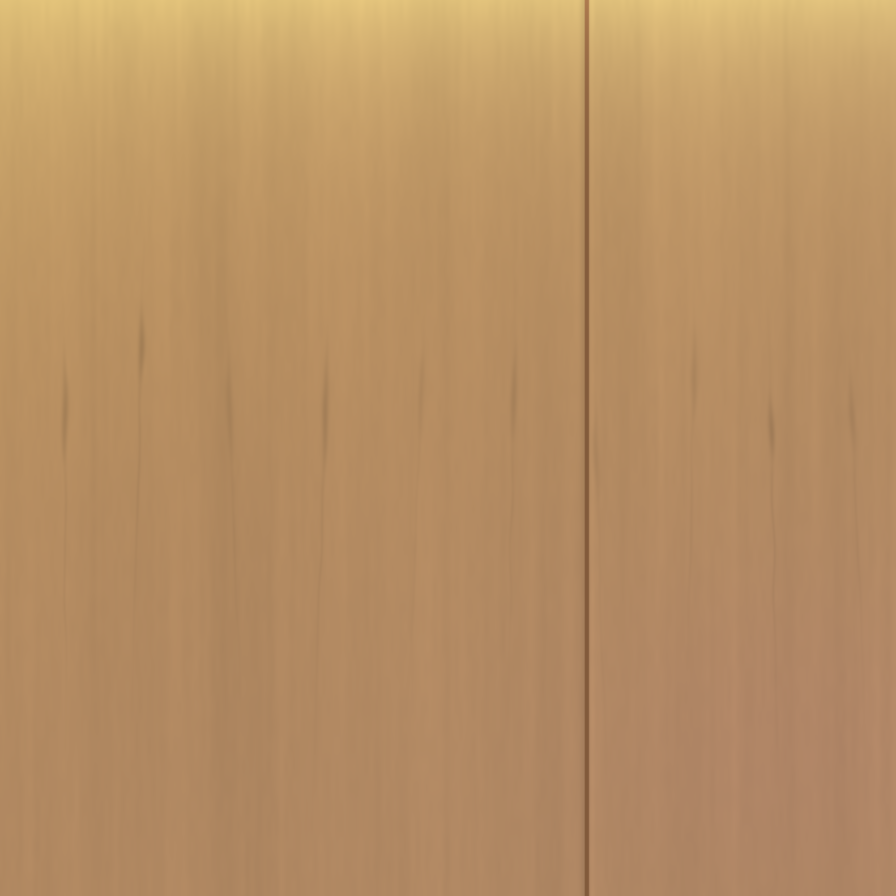
This texture is drawn by a Shadertoy shader. Its source:

```glsl
// Vertical wood veneer panels with a fine seam, lit by a warm glow from above.
#define PANEL_WIDTH 0.70
#define SEAM_X 0.655
#define SEAM_HALF_WIDTH 0.0024
#define GLOW_DEPTH 0.105
#define GRAIN_STRENGTH 0.045
#define PORE_STRENGTH 0.014
#define FLECK_COUNT 10
#define FLECK_SPACING 0.10
#define FLECK_STRENGTH 0.12

const vec3 WOOD_TOP = vec3(0.715, 0.552, 0.375);
const vec3 WOOD_BOTTOM = vec3(0.688, 0.530, 0.385);
const vec3 GLOW_TINT = vec3(0.165, 0.205, 0.105);
const vec3 SEAM_COLOR = vec3(0.49, 0.335, 0.215);

float hash(vec2 p) {
    vec3 q = fract(vec3(p.xyx) * 0.1031);
    q += dot(q, q.yzx + 33.33);
    return fract((q.x + q.y) * q.z);
}

float noise(vec2 p) {
    vec2 cell = floor(p), f = fract(p);
    f = f * f * (3.0 - 2.0 * f);
    float low = mix(hash(cell), hash(cell + vec2(1, 0)), f.x);
    float high = mix(hash(cell + vec2(0, 1)), hash(cell + vec2(1, 1)), f.x);
    return mix(low, high, f.y);
}

// Long vertical fibres at several widths, centred on zero.
float grain(vec2 p) {
    float sum = 0.0, weight = 0.32;
    vec2 scale = vec2(17.0, 0.9);
    for (int i = 0; i < 4; i++) {
        sum += weight * (noise(p * scale + float(i) * 19.7) - 0.5);
        scale *= vec2(2.1, 1.5);
        weight *= 0.9;
    }
    return sum;
}

// Sparse, slightly slanted dark streaks with tapered ends and faint tails.
float flecks(vec2 p) {
    float total = 0.0;
    for (int i = 0; i < FLECK_COUNT; i++) {
        float id = float(i);
        float x = 0.065 + id * FLECK_SPACING + 0.03 * (hash(vec2(id, 3.0)) - 0.5);
        float y = 0.52 + 0.26 * (hash(vec2(id, 7.0)) - 0.5);
        float halfLength = mix(0.035, 0.075, hash(vec2(id, 11.0)));
        float slant = 0.10 * (hash(vec2(id, 17.0)) - 0.6);
        vec2 d = p - vec2(x, y);
        d.x += slant * d.y + 0.003 * (noise(vec2(id * 5.0, p.y * 18.0)) - 0.5);
        float taper = exp(-pow(d.y / halfLength, 2.0));
        float tail = 0.35 * exp(-pow((d.y + 0.12) / 0.18, 2.0));
        float width = mix(0.0018, 0.0038, taper);
        float depth = mix(0.35, 1.0, hash(vec2(id, 23.0)));
        total += depth * max(taper, tail) * exp(-pow(d.x / width, 2.0));
    }
    return total;
}

void mainImage(out vec4 fragColor, in vec2 fragCoord) {
    vec2 uv = fragCoord / iResolution.xy;
    float pixel = 1.0 / iResolution.x;

    // Panel layout: each panel gets its own grain and shade.
    float slot = (uv.x - SEAM_X) / PANEL_WIDTH;
    float panel = floor(slot);
    float fromSeam = (slot - floor(slot + 0.5)) * PANEL_WIDTH;
    vec2 grainPos = uv + vec2(panel * 7.3 + 20.0, panel * 3.1 + 9.0);

    // Base wood, cooler and pinker toward the lower right.
    vec3 color = mix(WOOD_BOTTOM, WOOD_TOP, smoothstep(0.0, 0.85, uv.y));
    color += vec3(0.008, 0.006, -0.012) * (0.5 - uv.x);
    float blush = length((uv - vec2(0.88, 0.18)) / vec2(0.22, 0.20));
    color += vec3(0.008, -0.004, 0.014) * exp(-blush * blush);

    // Overhead glow, reaching lower at the left edge and fading unevenly.
    float reach = GLOW_DEPTH * (1.0 + 0.55 * exp(-uv.x * 7.0));
    reach *= 0.9 + 0.2 * noise(vec2(uv.x * 5.0, 2.0));
    color += GLOW_TINT * exp(-(1.0 - uv.y) / reach);

    // Fibres, pores and dark streaks.
    float pores = noise(grainPos * vec2(210.0, 45.0)) - 0.5;
    float shade = 1.0 + GRAIN_STRENGTH * grain(grainPos) * 1.8;
    shade += PORE_STRENGTH * pores;
    shade -= FLECK_STRENGTH * flecks(uv);
    color *= shade;

    // Seam: dark groove, soft shadow on its left, thin lit lip on its right.
    float groove = 1.0 - smoothstep(-pixel, pixel, abs(fromSeam) - SEAM_HALF_WIDTH);
    float shadow = exp(-pow((fromSeam + 0.003) / 0.004, 2.0));
    float lip = exp(-pow((fromSeam - 0.006) / 0.003, 2.0));
    color *= 1.0 - 0.06 * shadow + 0.03 * lip;
    vec3 grooveColor = SEAM_COLOR * (1.0 + 0.35 * exp(-(1.0 - uv.y) / GLOW_DEPTH));
    color = mix(color, grooveColor, 0.9 * groove);

    fragColor = vec4(clamp(color, 0.0, 1.0), 1.0);
}
```
